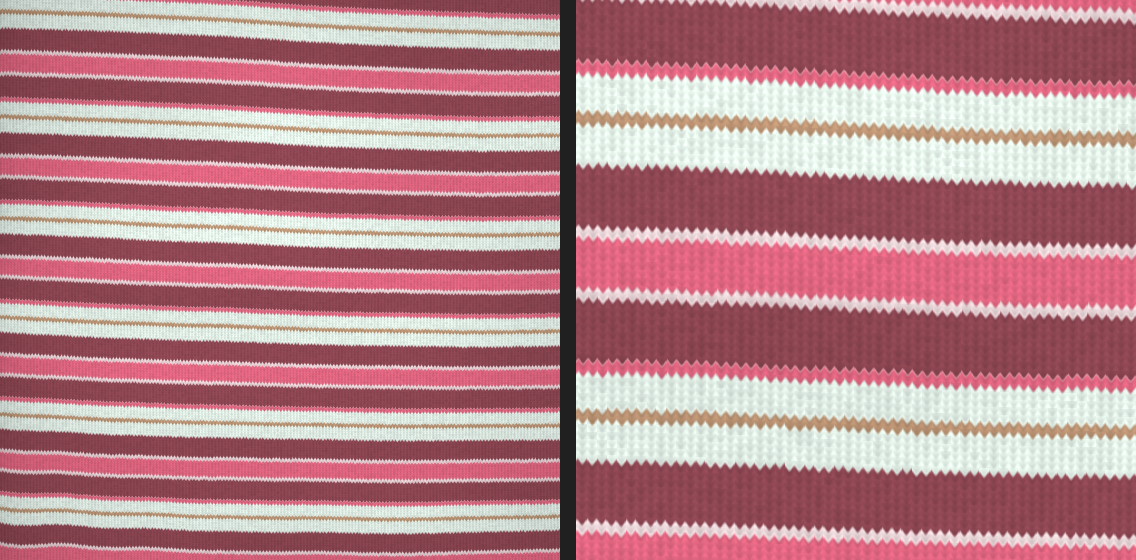
Left, the full canvas; right, a detail of the centre.
Give the GLSL for this texture, as a WebGL 2 fragment shader.

```glsl
#version 300 es
// Striped rib-knit jersey: maroon, pink and cream bands sagging gently to the right
precision highp float;

uniform vec2 u_resolution;
out vec4 outColor;

const float TAU = 6.2831853;

float hash(vec2 p) {
  return fract(sin(dot(p, vec2(127.1, 311.7))) * 43758.5453);
}

float noise(vec2 p) {
  vec2 i = floor(p), f = fract(p);
  f = f * f * (3.0 - 2.0 * f);
  return mix(mix(hash(i), hash(i + vec2(1, 0)), f.x),
             mix(hash(i + vec2(0, 1)), hash(i + vec2(1, 1)), f.x), f.y);
}

// Soft-edged coverage of the interval from a to b
float band(float p, float a, float b, float w) {
  return smoothstep(a - w, a + w, p) * (1.0 - smoothstep(b - w, b + w, p));
}

// Downward shift of the cloth; v runs from top to bottom
float sag(float x, float v) {
  float slope = x * (0.041 - 0.028 * v);
  float bulge = 0.046 * v * x * (1.0 - x);
  float wave = -0.0033 * (1.0 - v) * sin(TAU * x);
  float ripple = 0.004 * v * v * v * v * exp(-5.0 * x) * sin(TAU * 6.5 * x);
  float drift = 0.003 * (noise(vec2(x * 7.0, v * 5.0)) - 0.5);
  return slope + bulge + wave + ripple + drift;
}

// Repeat coordinate: periods shrink slightly towards the bottom
float repeatCoord(float x, float v) {
  float y = v - sag(x, v) - 0.022;
  return (0.189 - sqrt(0.189 * 0.189 - 4.0 * 0.00238 * y)) / (2.0 * 0.00238);
}

vec3 stripes(float k, float w) {
  vec3 cream = vec3(0.85, 0.90, 0.87);
  vec3 maroon = vec3(0.53, 0.265, 0.31);
  vec3 pale = vec3(0.87, 0.80, 0.81);
  vec3 pink = vec3(0.84, 0.38, 0.48);
  vec3 tan_ = vec3(0.70, 0.55, 0.43);
  float p = fract(k);
  vec3 c = mix(cream, maroon, band(p, 0.155, 0.815, w));
  c = mix(c, pale, band(p, 0.362, 0.606, w));
  c = mix(c, pink, band(p, 0.399, 0.569, w));
  c = mix(c, pink, band(p, 0.815, 0.856, w));
  return mix(c, tan_, 1.0 - smoothstep(0.019 - w, 0.019 + w, min(p, 1.0 - p)));
}

void main() {
  vec2 uv = gl_FragCoord.xy / u_resolution;
  float v = 1.0 - uv.y;
  float k = repeatCoord(uv.x, v);
  float w = 0.006 + 0.7 * fwidth(k);

  // Knit columns make the stripe edges toothed
  float column = uv.x * 172.0 + 0.6 * noise(uv * 6.0);
  float rib = cos(TAU * column);
  vec2 stitch = vec2(floor(column), floor(k * 38.0));
  float jitter = hash(vec2(stitch.x, floor(k * 4.0))) - 0.5;
  vec3 color = stripes(k + 0.008 * rib + 0.008 * jitter, w);

  // Ribs, courses of V-shaped loops and uneven yarn
  float course = cos(TAU * (k * 38.0 + 0.25 * rib));
  color *= 1.0 + 0.045 * rib + 0.025 * course;
  color *= 1.0 + 0.06 * (hash(stitch) - 0.5);

  // Broad light falloff and soft creases
  vec2 c = uv - vec2(0.53, 0.52);
  color *= 1.05 - 0.24 * dot(c, c);
  color *= 1.0 + 0.06 * (noise(vec2(uv.x * 4.0, v * 9.0)) - 0.5);
  color *= 1.0 - 0.07 * exp(-uv.x * 25.0);
  outColor = vec4(clamp(color, 0.0, 1.0), 1.0);
}
```
